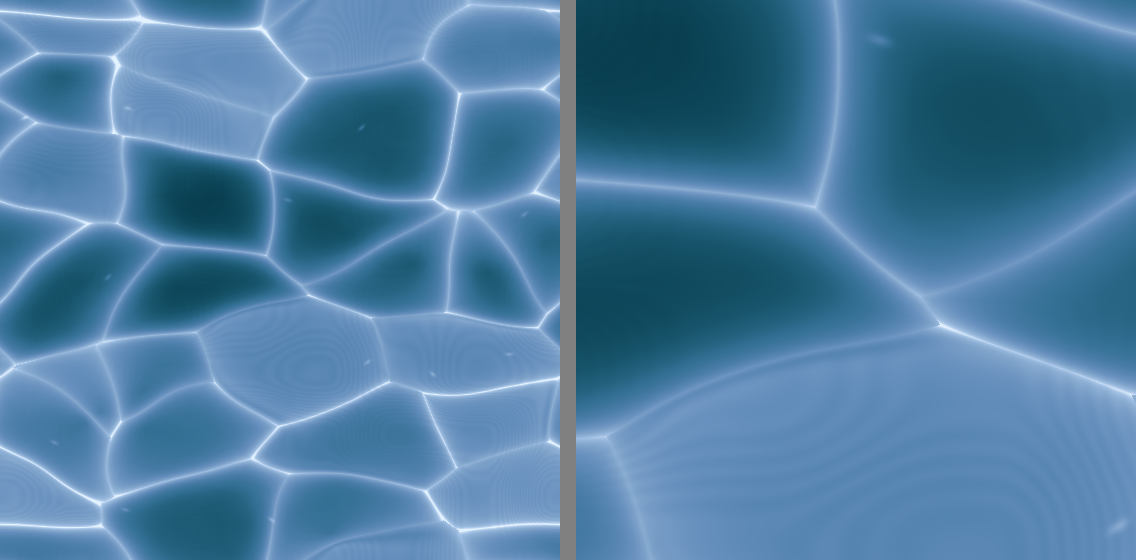
Left, the full canvas; right, a detail of the centre.
Give the GLSL for this texture, as a WebGL 2 fragment shader.

```glsl
#version 300 es
precision highp float;
// Tiling rippled water: stretched blue cells bounded by soft, glowing light lines.
uniform vec2 u_resolution;
out vec4 fragColor;

const vec2 GRID = vec2(4.0, 7.0);
const float TAU = 6.2831853;

vec2 hash2(vec2 cell) {
    vec3 h = fract(cell.xyx * vec3(0.1031, 0.1030, 0.0973) + 0.137);
    h += dot(h, h.yzx + 33.33);
    return fract((h.xx + h.yz) * h.zy);
}

// Smooth value noise that wraps after "period" lattice cells.
float noise(vec2 uv, vec2 period, float seed) {
    vec2 p = uv * period, cell = floor(p), f = p - cell;
    f = f * f * f * (f * (f * 6.0 - 15.0) + 10.0);
    vec2 lo = mod(cell, period) + seed, hi = mod(cell + 1.0, period) + seed;
    return mix(mix(hash2(lo).x, hash2(vec2(hi.x, lo.y)).x, f.x),
               mix(hash2(vec2(lo.x, hi.y)).x, hash2(hi).x, f.x), f.y);
}

float fbm(vec2 uv, vec2 period, float seed) {
    float sum = 0.0, gain = 0.5;
    for (int i = 0; i < 4; i++) {
        sum += gain * noise(uv, period, seed);
        period *= 2.0;
        seed += 17.0;
        gain *= 0.5;
    }
    return sum;
}

// Bend the plane so that straight cell borders become curves.
vec2 bend(vec2 uv) {
    vec2 wave = vec2(0.03 * sin(TAU * (uv.y + 0.2)), 0.035 * sin(TAU * (uv.x + uv.y)));
    vec2 swell = vec2(noise(uv, vec2(3.0, 5.0), 11.0), noise(uv, vec2(4.0), 29.0)) - 0.5;
    vec2 ripple = vec2(noise(uv, vec2(8.0), 43.0), noise(uv, vec2(7.0, 9.0), 61.0)) - 0.5;
    return uv + wave + vec2(0.1, 0.07) * swell + 0.016 * ripple;
}

vec2 site(vec2 cell) {
    return cell + hash2(mod(cell, GRID) + 5.0);
}

// Depth of water to colour, from deep teal to nearly white.
vec3 palette(float level) {
    vec3 ramp[8] = vec3[8](
        vec3(0.01, 0.21, 0.27), vec3(0.09, 0.33, 0.42), vec3(0.19, 0.43, 0.57),
        vec3(0.29, 0.49, 0.66), vec3(0.40, 0.56, 0.74), vec3(0.51, 0.65, 0.80),
        vec3(0.63, 0.75, 0.89), vec3(0.89, 0.95, 1.0));
    level = clamp(level, 0.0, 6.999);
    int i = int(level);
    return mix(ramp[i], ramp[i + 1], fract(level));
}

// Sparse little tilted glints.
float glints(vec2 uv) {
    vec2 p = uv * 7.0, cell = mod(floor(p), 7.0);
    vec2 q = fract(p) - 0.3 - 0.4 * hash2(cell + 83.0);
    vec2 pick = hash2(cell + 131.0);
    float angle = pick.y * 2.0 - 1.0;
    q = mat2(cos(angle), -sin(angle), sin(angle), cos(angle)) * q;
    return step(0.65, pick.x) * exp(-dot(q * q, vec2(450.0, 2200.0)));
}

void main() {
    vec2 uv = gl_FragCoord.xy / u_resolution;
    vec2 p = bend(uv) * GRID, base = floor(p);

    // Nearest site
    float nearest = 1e3;
    vec2 home = base;
    for (int y = -2; y <= 2; y++)
    for (int x = -2; x <= 2; x++) {
        vec2 cell = base + vec2(x, y);
        float d = distance(p, site(cell));
        if (d < nearest) { nearest = d; home = cell; }
    }

    // Soft border distance, blended cell tones and border lines
    vec2 homeSite = site(home), tone = vec2(0.0);
    float crowd = 1e-4, total = 0.0, line = 0.0;
    for (int y = -2; y <= 2; y++)
    for (int x = -2; x <= 2; x++) {
        vec2 cell = home + vec2(x, y), s = site(cell);
        vec2 id = mod(cell, GRID);
        float weight = exp(-9.0 * (distance(p, s) - nearest));
        tone += weight * weight * hash2(id + 71.0);
        total += weight * weight;
        if (x == 0 && y == 0) continue;
        crowd += weight;
        vec2 across = normalize(s - homeSite);
        float d = dot(0.5 * (s + homeSite) - p, across) / length(across * GRID);
        float strength = fract(hash2(id + 7.0).x + hash2(mod(home, GRID) + 7.0).x);
        float glow = 0.7 * exp(-d / 0.004) + 0.5 * exp(-d / 0.015);
        line = max(line, glow * (0.3 + 1.3 * strength));
    }
    tone /= total;
    float inside = max(-log(crowd) / 9.0, -0.1);

    // Dark cell hearts, pale shallow cells, drifting shade
    float pale = smoothstep(0.66, 0.88, tone.x);
    float level = 4.25 - 3.2 * (1.0 - exp(-3.6 * inside)) + 0.9 * (tone.y - 0.5);
    level += 1.3 * (noise(uv, vec2(3.0), 97.0) - 0.5);
    level = mix(level, 4.7, 0.75 * pale);

    // Faint wisps, contour rings and glints
    float drift = fbm(uv + 0.04 * fbm(uv, vec2(5.0), 151.0), vec2(5.0, 6.0), 173.0);
    level += 0.8 * (drift - 0.47);
    float rings = sin(130.0 * noise(uv, vec2(7.0, 9.0), 199.0));
    level += rings * (0.02 + 0.07 * pale) + 1.3 * glints(uv);

    fragColor = vec4(palette(level + 1.35 * line), 1.0);
}
```
